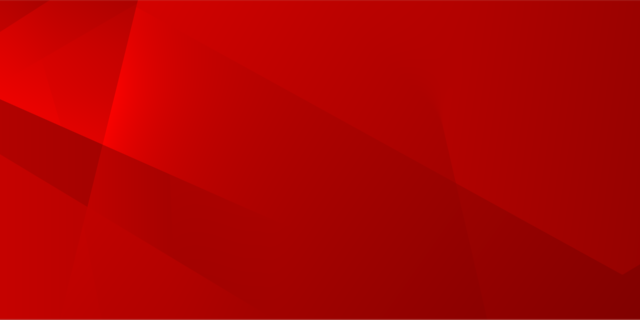
Give the GLSL for this background, as a WebGL 2 fragment shader.

```glsl
#version 300 es
precision highp float;
// Red background of overlapping translucent facets with soft gradients.
// Straight lines split the canvas into planes; each plane has its own
// brightness ramp, and antialiased half-plane masks blend them together.

#define GLOW_GAIN 0.26
#define GLOW_FALLOFF 6.0
#define AMBIENT 0.755
#define AMBIENT_SLOPE 0.155
#define MID_RED 0.68
#define CONTRAST 0.86
#define GREEN_TINT 0.010
#define RIM_WIDTH 0.003
#define RIM_COLOR vec3(0.75, 0.42, 0.40)

uniform vec2 u_resolution;
out vec4 fragColor;

// Signed distance to the line a-b, positive on the left of its direction.
float lineDist(vec2 p, vec2 a, vec2 b) {
    vec2 dir = normalize(b - a);
    vec2 q = p - a;
    return dir.x * q.y - dir.y * q.x;
}

// Half-plane coverage with an edge of the given half width.
float cover(float dist, float halfWidth) {
    return smoothstep(-halfWidth, halfWidth, dist);
}

// Planes left of the steep crease.
float leftPlanes(vec2 p, float ridge, float lowerEdge, float px) {
    float upper = 0.97 - 0.5 * ridge - 0.1 * p.x;
    float fold = lineDist(p, vec2(0.182, 0.635), vec2(0.117, 0.857));
    upper -= 0.03 * cover(-fold, px) * (1.0 - smoothstep(0.68, 0.87, p.y));
    float band = lineDist(p, vec2(0.0, 0.74), vec2(0.43, 0.99));
    upper -= 0.03 * cover(band, px) * smoothstep(0.0, 0.2, p.x);
    float corner = lineDist(p, vec2(0.0, 0.90), vec2(0.156, 1.0));
    upper -= 0.10 * cover(corner, px);

    float strip = 0.70 - 0.2 * p.x;
    float lower = 0.79 - 0.2 * p.x;
    float shade = mix(lower, strip, cover(lowerEdge, px));
    return mix(shade, upper, cover(ridge, px));
}

// Planes between the steep crease and the long diagonal.
float centerPlanes(vec2 p, float crease, float ridge, float lowerEdge,
                   float rightFold, float px) {
    float d = max(crease, 0.0);
    float ambient = AMBIENT - AMBIENT_SLOPE * d + 0.07 * (p.y - 0.45);
    float glow = GLOW_GAIN * exp(-GLOW_FALLOFF * d);
    glow *= 1.0 - 0.6 * smoothstep(0.65, 1.0, p.y);
    float lit = ambient + glow + 0.025 * cover(rightFold, px);

    float fade = 1.0 - smoothstep(0.5, 0.9, p.x);
    float fold = lineDist(p, vec2(0.542, 0.19), vec2(0.529, 0.49));
    float stripLeft = 0.73 - 0.45 * (p.x - 0.35);
    float stripRight = ambient - 0.05 * fade;
    float strip = mix(stripRight, stripLeft, cover(fold, px));

    float seam = lineDist(p, vec2(0.318, 0.0), vec2(0.26, 0.3));
    float lower = ambient + 0.02 * fade + 0.01 * cover(seam, px);
    float shade = mix(lower, strip, cover(lowerEdge, px));
    float ridgeMask = max(cover(ridge, px), smoothstep(0.8, 0.95, p.x));
    return mix(shade, lit, ridgeMask);
}

// Large wedge above the long diagonal, folded near its middle.
float upperWedge(vec2 p, float rightFold, float px) {
    float nearSide = 0.83 - 0.17 * (p.x - 0.47) + 0.10 * (p.y - 0.8);
    float farSide = 0.665 - 0.2 * (p.x - 1.5) + 0.03 * p.y;
    float softness = px + 0.22 * smoothstep(0.6, 0.95, p.y);
    return mix(nearSide, farSide, cover(rightFold, softness));
}

void main() {
    vec2 p = gl_FragCoord.xy / u_resolution * vec2(2.0, 1.0);
    float px = 0.9 / u_resolution.y;

    // Main creases
    float crease = -lineDist(p, vec2(0.187, 0.0), vec2(0.426, 0.979));
    float ridge = lineDist(p, vec2(0.0, 0.69), vec2(0.859, 0.31));
    float lowerEdge = lineDist(p, vec2(0.0, 0.518), vec2(0.81, 0.03));
    float rightFold = -lineDist(p, vec2(1.523, 0.0), vec2(1.323, 0.87));
    float diagonal = lineDist(p, vec2(0.424, 0.979), vec2(1.945, 0.141));
    float notch = lineDist(p, vec2(1.945, 0.141), vec2(2.0, 0.174));

    // Combine planes
    float left = leftPlanes(p, ridge, lowerEdge, px);
    float center = centerPlanes(p, crease, ridge, lowerEdge, rightFold, px);
    float wedge = upperWedge(p, rightFold, px);
    float right = mix(center, wedge, cover(diagonal, px) * cover(notch, px));
    float red = mix(left, right, cover(crease, px));
    red = clamp(mix(MID_RED, red, CONTRAST), 0.0, 1.0);
    vec3 color = vec3(red, GREEN_TINT * red, 0.0);

    // Pale hairline on the lower rim, fainter on the upper one
    float bottomRim = cover(RIM_WIDTH - p.y, px);
    float topRim = cover(p.y - 1.0 + RIM_WIDTH, px);
    color = mix(color, RIM_COLOR, 0.55 * bottomRim + 0.2 * topRim);
    fragColor = vec4(color, 1.0);
}
```
